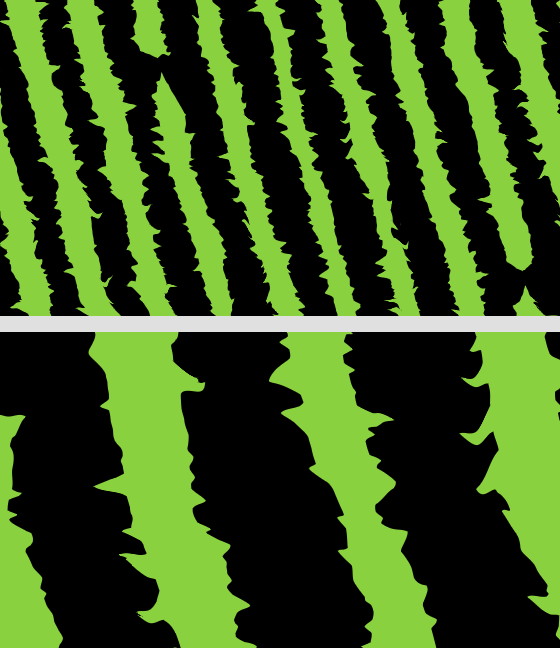
Top: the whole. Bottom: its middle third, enlarged.
A Shadertoy shader for this pattern:

```glsl
float hash(vec2 p) {
    return fract(sin(dot(p, vec2(127.1, 311.7))) * 43758.5453);
}

// Signed noise along a line, one independent track per seed
float noise(float t, float seed) {
    float cell = floor(t), f = fract(t);
    f = f * f * (3.0 - 2.0 * f);
    return mix(hash(vec2(cell, seed)), hash(vec2(cell + 1.0, seed)), f) - 0.5;
}

// Pointed teeth with random length, thickness and lean
float teeth(float t, float reach, float seed) {
    float cell = floor(t);
    float lean = (hash(vec2(cell, seed + 3.1)) - 0.3) * 14.0;
    float offset = (hash(vec2(cell, seed + 5.7)) - 0.5) * 0.3;
    float thickness = mix(0.18, 0.42, hash(vec2(cell, seed + 8.3)));
    float size = hash(vec2(cell, seed + 1.9));
    float f = fract(t) - 0.5 - offset - lean * max(reach - 0.035, 0.0);
    float profile = max(1.0 - abs(f) / thickness, 0.0);
    return size * size * mix(profile, smoothstep(0.0, 1.0, profile), 0.6);
}

// Half width of a torn edge
float tornEdge(float y, float reach, float seed) {
    float width = 0.036;
    width += 0.024 * noise(y * 6.5, seed);
    width += 0.022 * noise(y * 19.0, seed + 20.0);
    width += 0.007 * noise(y * 48.0, seed + 40.0);
    // Bend the spacing so that teeth bunch up and hook over
    float along = y + 0.05 * noise(y * 5.0, seed + 50.0);
    along += 0.022 * noise(reach * 45.0 + y * 9.0, seed + 55.0);
    width += 0.040 * teeth(along * 19.0, reach, seed + 60.0);
    return width + 0.012 * teeth(along * 40.0, reach, seed + 80.0);
}

void mainImage(out vec4 fragColor, in vec2 fragCoord) {
    vec2 p = fragCoord / iResolution.y;

    // Slanted repeat of the slashes
    float pitch = 0.1956;
    float across = p.x - 0.058 - 0.262 * (1.0 - p.y);
    float stripe = floor(across / pitch + 0.5);
    float offset = across - stripe * pitch;
    offset -= 0.018 * noise(p.y * 5.0, stripe + 90.0);

    // Each side tears independently; slashes swell and thin across the canvas
    float reach = abs(offset);
    float seed = stripe * 2.0 + step(0.0, offset) + 11.0;
    float width = tornEdge(p.y, reach, seed) + 0.006 * cos(stripe * 0.8);

    // Every fifth slash breaks into a blunt piece and a tapered piece
    if (mod(stripe, 5.0) == 2.0) {
        float gap = p.y - 0.785 + 0.134 * (stripe - 2.0);
        gap += 0.03 * noise(offset * 50.0, stripe);
        float taper = gap > 0.0 ? 0.06 : 0.13;
        width = width * smoothstep(0.012, taper, abs(gap)) - 0.008 * smoothstep(0.03, 0.01, abs(gap));
    }

    // Crisp fill, with the slope bounded at cell seams
    float inside = width - reach;
    float slope = length(vec2(dFdx(inside), dFdy(inside)));
    float blur = clamp(slope, 0.5 / iResolution.y, 3.5 / iResolution.y);
    float paint = clamp(inside / blur + 0.5, 0.0, 1.0);
    fragColor = vec4(vec3(0.54, 0.82, 0.25) * paint, 1.0);
}
```
